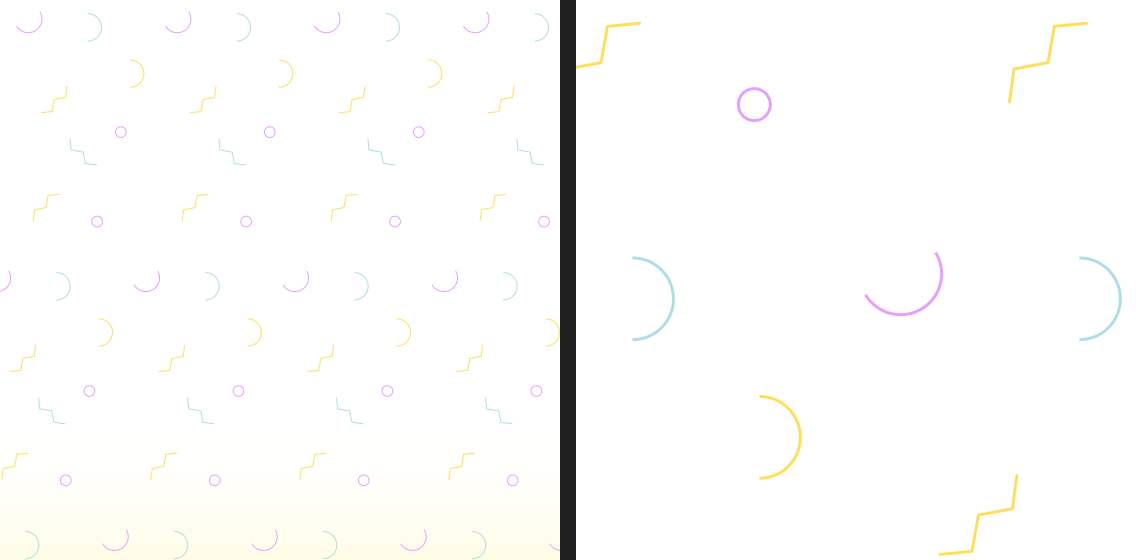
Left, the full canvas; right, a detail of the centre.
A WebGL 1 fragment shader for this pattern:

```glsl
precision highp float;
// Staggered rows of thin arcs, rings and zigzags on white with a cream fade at the foot.

uniform vec2 u_resolution;

// Lengths below are in cell widths; y runs downward from the top edge.
const float CELLS_ACROSS = 3.759;
const float ROW_HEIGHT = 1.7376;
const float ROW_SHIFT = -0.2105;
const float HALF_LINE = 0.0033;
const float ARC_RADIUS = 0.0915;
const float RING_RADIUS = 0.0357;

const vec3 PINK = vec3(0.91, 0.62, 1.0);
const vec3 TEAL = vec3(0.68, 0.87, 0.89);
const vec3 YELLOW = vec3(1.0, 0.87, 0.36);
const vec3 CREAM = vec3(1.0, 0.988, 0.9);

// Offset from a motif centre that repeats once per cell across.
vec2 around(vec2 p, vec2 center) {
  vec2 d = p - center;
  return vec2(fract(d.x + 0.5) - 0.5, d.y);
}

float ring(vec2 p, float radius) {
  return abs(length(p) - radius);
}

// Semicircle on the side of the unit vector facing, with butt ends.
float halfRing(vec2 p, float radius, vec2 facing) {
  return max(ring(p, radius), HALF_LINE - dot(p, facing));
}

float segment(vec2 p, vec2 a, vec2 b) {
  vec2 ab = b - a;
  float t = clamp(dot(p - a, ab) / dot(ab, ab), 0.0, 1.0);
  return length(p - a - ab * t);
}

// Four strokes climbing from lower left to upper right.
float zigzag(vec2 p) {
  vec2 foot = vec2(-0.0145, 0.081);
  vec2 shoulder = vec2(0.076, -0.0145);
  float lower = min(segment(p, vec2(-0.086, 0.088), foot), segment(p, foot, vec2(0.0)));
  float upper = min(segment(p, vec2(0.0), shoulder), segment(p, shoulder, vec2(0.086, -0.088)));
  return min(lower, upper);
}

vec2 quarterTurn(vec2 p) {
  return vec2(p.y, -p.x);
}

vec3 ink(vec3 base, vec3 color, float dist, float pixel) {
  return mix(base, color, clamp(0.5 + (HALF_LINE - dist) / pixel, 0.0, 1.0));
}

vec3 background(float height) {
  float fade = clamp(1.0 - height / 0.258, 0.0, 1.0);
  return mix(vec3(1.0), CREAM, fade * fade);
}

void main() {
  float pixel = CELLS_ACROSS / u_resolution.x;
  vec2 p = vec2(gl_FragCoord.x, u_resolution.y - gl_FragCoord.y) * pixel;

  // Each row slides left by a fixed step.
  float row = floor(p.y / ROW_HEIGHT);
  p -= row * vec2(ROW_SHIFT, ROW_HEIGHT);

  float pink = halfRing(around(p, vec2(0.190, 0.128)), ARC_RADIUS, vec2(0.515, 0.857));
  pink = min(pink, ring(around(p, vec2(0.811, 0.887)), RING_RADIUS));
  pink = min(pink, ring(around(p, vec2(0.652, 1.487)), RING_RADIUS));

  float teal = halfRing(around(p, vec2(0.590, 0.184)), ARC_RADIUS, vec2(1.0, 0.0));
  teal = min(teal, zigzag(quarterTurn(around(p, vec2(0.558, 1.021)))));

  float yellow = halfRing(around(p, vec2(0.874, 0.494)), ARC_RADIUS, vec2(1.0, 0.0));
  yellow = min(yellow, zigzag(around(p, vec2(0.364, 0.668))));
  yellow = min(yellow, zigzag(-around(p, vec2(0.309, 1.393))));

  vec3 color = background(gl_FragCoord.y / u_resolution.y);
  color = ink(color, PINK, pink, pixel);
  color = ink(color, TEAL, teal, pixel);
  color = ink(color, YELLOW, yellow, pixel);
  gl_FragColor = vec4(color, 1.0);
}
```
